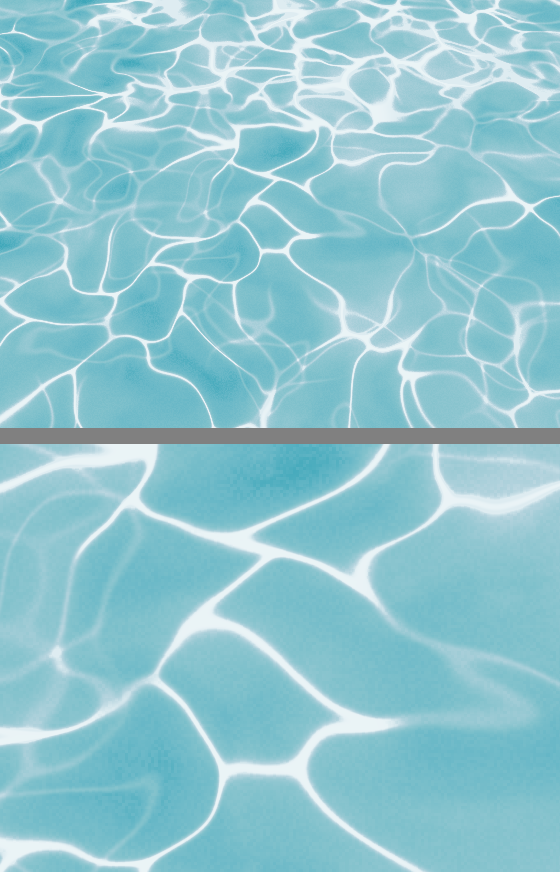
Top, the full canvas; bottom, a detail of the centre.
A WebGL 1 fragment shader for this texture:

```glsl
precision highp float;
// Sunlit pool water: a web of bright caustic lines on turquoise, seen at a slant.
// A perspective plane is warped by noise, then Voronoi borders and noise contours
// give the light lines; a tone value is finally turned into colour by a ramp.
uniform vec2 u_resolution;

const float HORIZON = 2.0;   // height where the water plane would vanish
const float DENSITY = 4.7;   // caustic cells per canvas height, at the bottom

float hash(vec2 p) {
  vec3 q = fract(vec3(p.xyx) * 0.1031);
  q += dot(q, q.yzx + 33.33);
  return fract((q.x + q.y) * q.z);
}

vec2 hash2(vec2 p) {
  return vec2(hash(p + 11.3), hash(p + 57.7));
}

float noise(vec2 p) {
  vec2 i = floor(p), f = fract(p);
  f = f * f * f * (f * (f * 6.0 - 15.0) + 10.0);
  float low = mix(hash(i), hash(i + vec2(1.0, 0.0)), f.x);
  float high = mix(hash(i + vec2(0.0, 1.0)), hash(i + 1.0), f.x);
  return mix(low, high, f.y);
}

float fbm(vec2 p) {
  float sum = 0.0, amp = 0.5;
  for (int i = 0; i < 4; i++) {
    sum += amp * noise(p);
    p = mat2(1.6, 1.2, -1.2, 1.6) * p + 7.1;
    amp *= 0.5;
  }
  return sum / 0.9375;
}

vec2 warp(vec2 p, float freq, float amp) {
  vec2 q = p * freq;
  return p + amp * (vec2(noise(q + 3.7), noise(q + 41.2)) - 0.5);
}

// Distance to the cell borders as seen on the canvas, rounded at junctions.
float borderDistance(vec2 p, vec2 squeeze) {
  vec2 cell = floor(p), f = fract(p), nearCell = vec2(0.0), nearest = vec2(8.0);
  for (int j = -1; j <= 1; j++) {
    for (int i = -1; i <= 1; i++) {
      vec2 g = vec2(float(i), float(j));
      vec2 r = g + hash2(cell + g) - f;
      if (dot(r, r) < dot(nearest, nearest)) {
        nearest = r;
        nearCell = g;
      }
    }
  }
  float sum = 0.0;
  for (int j = -2; j <= 2; j++) {
    for (int i = -2; i <= 2; i++) {
      vec2 g = nearCell + vec2(float(i), float(j));
      vec2 r = g + hash2(cell + g) - f;
      vec2 gap = r - nearest;
      if (dot(gap, gap) > 0.0001) {
        vec2 normal = normalize(gap);
        float d = dot(0.5 * (r + nearest), normal) / length(normal * squeeze);
        sum += exp(-42.0 * d);
      }
    }
  }
  return max(-log(sum + 1e-9) / 42.0, 0.0);
}

// Distance to a closed contour of the noise, as seen on the canvas.
float contourDistance(vec2 p, float level, vec2 squeeze) {
  float n = noise(p), e = 0.02;
  vec2 slope = vec2(noise(p + vec2(e, 0.0)), noise(p + vec2(0.0, e))) - n;
  return abs(n - level) / (length(slope / e * squeeze) + 0.15);
}

float glow(float d, float width) {
  return exp(-d * d / (width * width));
}

vec3 waterRamp(float tone) {
  float t = clamp(tone, 0.0, 1.0) * 5.0;
  vec3 c = mix(vec3(0.20, 0.64, 0.715), vec3(0.41, 0.72, 0.78), min(t, 1.0));
  c = mix(c, vec3(0.51, 0.76, 0.80), clamp(t - 1.0, 0.0, 1.0));
  c = mix(c, vec3(0.60, 0.79, 0.83), clamp(t - 2.0, 0.0, 1.0));
  c = mix(c, vec3(0.71, 0.83, 0.87), clamp(t - 3.0, 0.0, 1.0));
  return mix(c, vec3(0.87, 0.925, 0.945), clamp(t - 4.0, 0.0, 1.0));
}

void main() {
  vec2 uv = gl_FragCoord.xy / u_resolution.y;
  float across = gl_FragCoord.x / u_resolution.x;

  // Slanted water plane; squeeze is how much it shrinks on the canvas.
  float shrink = HORIZON / (HORIZON - uv.y);
  vec2 squeeze = vec2(shrink, shrink * shrink);
  vec2 plane = DENSITY * vec2((uv.x - 0.65) * shrink, HORIZON * (shrink - 1.0)) + 20.0;
  vec2 water = warp(warp(plane, 0.9, 0.85), 2.5, 0.24);
  float thin = mix(1.0, 0.75, uv.y);

  // Main web, a fainter crossing web, and small loops.
  float web = borderDistance(water, squeeze);
  vec2 crossing = warp(mat2(0.8, 0.5, -0.5, 0.8) * plane + 31.0, 1.3, 0.8);
  float faintWeb = borderDistance(crossing, squeeze);
  float loops = contourDistance(water * 1.1 + 63.0, 0.76, squeeze * 1.1);

  float strength = mix(0.45, 1.0, smoothstep(0.25, 0.6, noise(plane * 0.9 + 5.0)));
  float faintStrength = smoothstep(0.35, 0.8, noise(plane * 0.8 + 77.0));
  float width = thin * mix(0.017, 0.030, noise(plane * 1.7 + 91.0));
  float line = strength * glow(web, width);
  float faintLine = faintStrength * glow(faintWeb, 0.024 * thin);
  float loopLine = 0.6 * glow(loops, 0.02 * thin);

  // Broad light and shade, halos by the lines, pale patches and fine grain.
  float tone = 0.29 + 0.85 * (fbm(water * 0.75 + 13.0) - 0.5) + 0.12 * (across - 0.5);
  tone += 0.25 * strength * exp(-9.0 * web) + 0.13 * faintStrength * exp(-8.0 * faintWeb);
  tone += 0.20 * smoothstep(0.62, 0.85, fbm(water * 1.3 + 47.0));
  tone += 0.12 * (fbm(plane * vec2(2.0, 3.0) + 8.0) - 0.5);
  tone += 0.07 * (hash(floor(uv * 390.0)) - 0.5);
  tone = max(tone, 0.0) + 0.62 * line + 0.38 * faintLine + 0.36 * loopLine;

  vec3 color = waterRamp(tone);
  color = mix(color, vec3(0.95, 0.975, 0.98), 0.6 * smoothstep(0.6, 1.0, line));
  gl_FragColor = vec4(color, 1.0);
}
```
